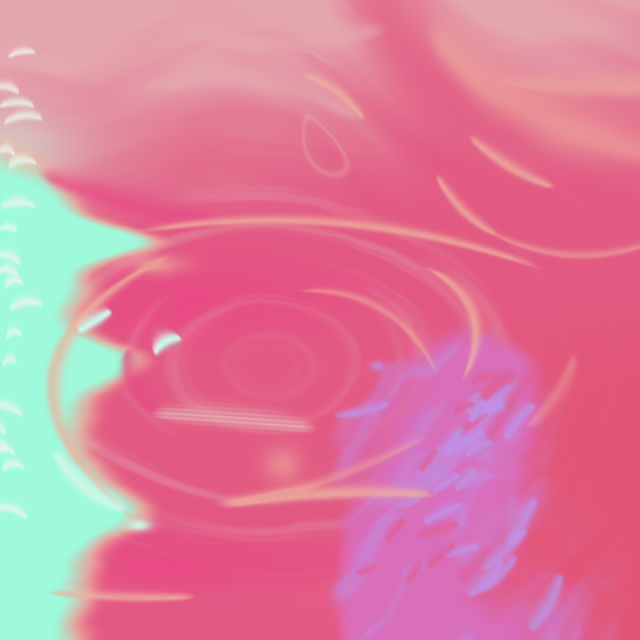
Give the GLSL for this texture, as a WebGL 2 fragment shader.

```glsl
#version 300 es
precision highp float;

#define MINT_EDGE .115
#define MINT_SOFT .06
#define FOLD_SCALE vec2(3, 15)
#define FOLD_GAIN .75
#define SWIRL_CENTRE vec2(.42, .43)
#define SWIRL_RADII vec2(.33, .21)
#define TAIL 1.7
#define LEAVES 34
#define FLAKES 20

uniform vec2 u_resolution;
out vec4 fragColor;

const vec3 PINK = vec3(.89, .35, .51), HOT = vec3(.91, .29, .52), CORAL = vec3(.89, .33, .45);
const vec3 ROSE = vec3(.89, .66, .68), CREAM = vec3(.93, .7, .62), MINT = vec3(.62, .98, .86);
const vec3 MIST = vec3(.82, .87, .81), ORCHID = vec3(.85, .43, .73), LILAC = vec3(.74, .58, .9);
const vec3 PEARL = vec3(.93, .96, .94);

float hash(vec2 p) {
  vec3 q = fract(p.xyx * vec3(.1031, .103, .0973));
  q += dot(q, q.yzx + 33.33);
  return fract((q.x + q.y) * q.z);
}

float noise(vec2 p) {
  vec2 i = floor(p), f = fract(p);
  f = f * f * (3. - 2. * f);
  return mix(mix(hash(i), hash(i + vec2(1, 0)), f.x),
             mix(hash(i + vec2(0, 1)), hash(i + 1.), f.x), f.y);
}

float fbm(vec2 p) {
  return .55 * noise(p) + .3 * noise(p * 2.1 + 7.) + .15 * noise(p * 4.3 + 3.);
}

float bump(float x, float w) { return exp(-x * x / (w * w)); }

float blob(vec2 p, float x, float y, float rx, float ry) {
  return bump(length((p - vec2(x, y)) / vec2(rx, ry)), 1.);
}

// Tapered arched stroke between two ends, softer on its left side
float stroke(vec2 p, vec4 ends, float bend, float width) {
  vec2 d = ends.zw - ends.xy, r = p - ends.xy;
  float len = length(d);
  d /= len;
  float t = dot(r, d) / len, arch = max(4. * t * (1. - t), 0.);
  float off = dot(r, vec2(-d.y, d.x)) - bend * arch;
  float w = width * sqrt(arch) + .0005;
  return bump(off, off > 0. ? w * TAIL : w) * smoothstep(0., .4, arch);
}

void main() {
  vec2 p = gl_FragCoord.xy / u_resolution;
  vec2 wp = p + .035 * (vec2(fbm(p * 5.), fbm(p * 5. + 19.)) - .5);

  // Base, deeper bands and swirl rings
  vec3 col = mix(PINK, CORAL, smoothstep(.6, 1., p.x) * smoothstep(.62, .3, p.y));
  col = mix(col, HOT, .8 * (blob(wp, .28, .53, .25, .07) + blob(wp, .25, .12, .25, .06)));
  vec2 s = (wp - SWIRL_CENTRE) / SWIRL_RADII;
  float ring = fbm(vec2(s.x * .8, length(s) * 9.));
  col = mix(col, ROSE, .4 * smoothstep(.48, .85, ring) * bump(length(s) - .8, .65));

  // Pale folded top, bent down across the right
  float drop = .27 * smoothstep(.45, .85, p.x);
  float fold = fbm(vec2(wp.x, wp.y + drop + .03 * sin(wp.x * 13.)) * FOLD_SCALE);
  float valley = stroke(wp, vec4(.55, 1.1, .84, .55), -.02, .07);
  float pale = smoothstep(.66, 1.02, p.y + .09 - .14 * p.x);
  pale += FOLD_GAIN * (fold - .5) * smoothstep(.62, .85, p.y);
  col = mix(col, ROSE, clamp(pale * (1. - .65 * valley), 0., 1.));
  float sweep = stroke(wp, vec4(.66, .97, 1.06, .74), -.05, .028);
  sweep = max(sweep, stroke(wp, vec4(.75, .88, 1.06, .87), -.02, .016));
  col = mix(col, CREAM, .55 * sweep);
  float crest = stroke(wp, vec4(.21, .85, .58, .81), .04, .014);
  crest = max(crest, stroke(wp, vec4(.28, .95, .61, .95), -.02, .012));
  crest = max(crest, stroke(wp, vec4(.3, .9, .53, .89), .045, .006));
  col = mix(col, ROSE, .65 * crest);

  // Orchid area, streaked along its diagonal, with scattered leaves
  float veins = fbm(vec2((p.x + p.y) * 3.5, (p.y - p.x) * 13.) + 2. * fbm(p * 6.));
  float core = stroke(p, vec4(.56, -.18, .8, .5), -.01, .11);
  core = max(core, .9 * blob(p, .68, 0., .24, .13)) * smoothstep(.51, .56, p.x + .02 * veins);
  col = mix(col, ORCHID, smoothstep(.2, .8, core + .7 * veins - .31) * smoothstep(0., .3, core));
  col = mix(col, LILAC, .65 * core * smoothstep(.55, .75, veins));
  for (int i = 0; i < LEAVES; i++) {
    float k = float(i), h = hash(vec2(k, 3)), v = hash(vec2(k, 11));
    vec2 c = vec2(.62 + .17 * v + .24 * (h - .5) * (1.3 - v), .02 + .4 * v);
    c.x += .18 * (1. - v) * hash(vec2(k, 23));
    float turn = .35 + .75 * hash(vec2(k, 31));
    vec2 d = vec2(cos(turn), sin(turn)) * (.018 + .035 * h);
    vec3 leaf = mix(mix(ORCHID, PINK, .6), LILAC, step(.4, hash(vec2(k, 5))));
    col = mix(col, leaf, .8 * stroke(wp, vec4(c - d, c + d), .012 * (v - .5), .004 + .005 * h));
  }
  float spark = blob(p, .59, .428, .012, .008) + stroke(p, vec4(.52, .35, .61, .37), -.005, .005);
  col = mix(col, LILAC, .75 * spark);

  // Mint flood with lobes and a cream rim
  float edge = MINT_EDGE + .11 * bump(p.y - .622, .03) + .085 * bump(p.y - .435, .04)
             + .09 * bump(p.y - .205, .055) + .05 * (fbm(p * vec2(6, 16)) - .5);
  float mint = smoothstep(MINT_SOFT, -MINT_SOFT, p.x - edge) * smoothstep(.82, .69, p.y + .4 * p.x);
  col = mix(col, MIST, .75 * blob(p, 0., .76, .13, .07));
  col = mix(col, CREAM, .8 * smoothstep(0., .45, mint));
  col = mix(col, MINT, smoothstep(.25, .85, mint));
  float dark = stroke(wp, vec4(.06, .73, .36, .64), -.015, .014);
  col = mix(col, HOT, .7 * max(dark, stroke(p, vec4(.2, .46, .25, .35), -.02, .012)));

  // Cream glints
  float glint = stroke(p, vec4(.2, .635, .86, .575), .045, .005);
  glint += stroke(p, vec4(.28, .61, .23, .17), -.175, .008);
  glint += stroke(p, vec4(.66, .585, .72, .4), .05, .006);
  glint += .7 * stroke(p, vec4(.46, .545, .685, .41), .045, .004);
  glint += stroke(p, vec4(.47, .885, .57, .81), .01, .005);
  glint += stroke(p, vec4(.68, .73, .78, .63), -.012, .005);
  glint += stroke(p, vec4(.73, .79, .87, .705), -.01, .006);
  glint += .7 * stroke(p, vec4(.76, .64, 1.06, .64), -.04, .004);
  glint += stroke(p, vec4(.33, .21, .69, .225), .01, .007);
  glint += .6 * stroke(p, vec4(.34, .205, .67, .32), -.015, .005);
  glint += stroke(p, vec4(.07, .075, .31, .067), -.005, .005);
  glint += .5 * stroke(p, vec4(.9, .45, .82, .33), .01, .007);
  glint += .7 * blob(wp, .44, .275, .03, .03) + .9 * blob(wp, .25, .585, .045, .014);
  col = mix(col, CREAM, .75 * min(glint, 1.));

  // Droplet outline, pearl ridge, bright tips and left flakes
  vec2 q = p - vec2(.503, .772);
  float drip = bump(length(vec2(q.x + .45 * q.y, q.y) / vec2(.027 - .25 * q.y, .045)) - 1., .12);
  col = mix(col, ROSE, .4 * drip * step(q.y, .08));
  float comb = .8 + .2 * sin(p.y * 900. + p.x * 60.);
  col = mix(col, ROSE, comb * stroke(p, vec4(.23, .352, .5, .328), .004, .011));
  float tips = stroke(p, vec4(.12, .48, .176, .515), 0., .007) + blob(p, .217, .179, .02, .009);
  tips += stroke(p, vec4(.24, .445, .285, .472), .008, .008);
  tips += stroke(p, vec4(.08, .3, .2, .2), -.015, .008);
  col = mix(col, mix(MINT, PEARL, .55), min(tips, 1.));
  for (int i = 0; i < FLAKES; i++) {
    float k = float(i), h = hash(vec2(k, 41));
    vec2 a = vec2(.035 * h - .02, .19 + .72 * (k + h) / float(FLAKES));
    vec2 b = a + vec2(.025 + .04 * hash(vec2(k, 47)), .03 * h - .018);
    col = mix(col, PEARL, .75 * stroke(wp, vec4(a, b), .008, .005));
  }
  fragColor = vec4(clamp(col, 0., 1.), 1);
}
```
